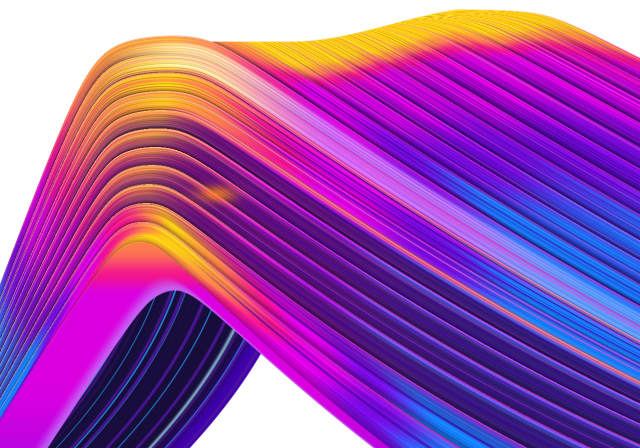
This background is drawn by a WebGL 1 fragment shader. Its source:

```glsl
precision highp float;
// Glossy folded ribbons in rainbow colours arch over a white ground.
// A family of ridge curves is indexed by t: -1 front lip, 0 front crest, 1 main
// arch, 2 far crest. Solving for t at each point gives the colour bands.
uniform vec2 u_resolution;

float hash(float n) { return fract(sin(n * 127.1 + 3.7) * 4375.85); }

// One-dimensional gradient noise, about -0.5 to 0.5
float noise(float x) {
  float i = floor(x), f = x - i;
  float a = (hash(i) * 2.0 - 1.0) * f;
  float b = (hash(i + 1.0) * 2.0 - 1.0) * (f - 1.0);
  return mix(a, b, f * f * (3.0 - 2.0 * f));
}

// Zero that bends smoothly into a unit slope
float bend(float u, float w) { return 0.5 * (u + sqrt(u * u + w * w)); }

float crestX(float t) { return 1.65 + 0.5 * clamp(t, 0.0, 1.0) + 3.7 * max(t - 1.0, 0.0); }

// Depth below the canvas top of ridge t at x
float ridge(float x, float t) {
  float f = clamp(t, 0.0, 1.0), back = max(t - 1.0, 0.0), lip = max(-t, 0.0);
  float left = 1.45 - 0.33 * f + 0.7 * lip - x;
  float right = x - crestX(t) - 0.15 - 0.2 * f - 0.35 * back;
  float run = max(right, 0.0);
  float top = 2.76 - 2.46 * f - 0.22 * back * back + 0.15 * lip;
  float rise = (1.55 + 1.15 * f) * bend(left, 0.25 + 0.1 * f);
  float fall = (0.74 + 0.31 * exp(-5.0 * f) - 0.22 * back) * bend(right, 0.2 + 0.15 * f);
  return top + rise + fall - (0.013 + 0.037 * exp(-2.0 * f)) * (1.0 - back) * run * run;
}

// Upper outline: main arch joined to the far crest
float outline(float x) {
  float arch = ridge(x, 1.0);
  float far = max(0.5 - 0.42 * smoothstep(3.5, 5.9, x), ridge(x, 2.0));
  return x < 2.5 ? arch : min(arch, far);
}

vec3 spectrum(float a) {
  vec3 c = mix(vec3(1.0, 0.8, 0.08), vec3(1.0, 0.54, 0.27), smoothstep(0.02, 0.16, a));
  c = mix(c, vec3(0.95, 0.08, 0.55), smoothstep(0.14, 0.32, a));
  c = mix(c, vec3(0.86, 0.0, 0.88), smoothstep(0.3, 0.42, a));
  c = mix(c, vec3(0.47, 0.04, 0.88), smoothstep(0.47, 0.64, a));
  return mix(c, vec3(0.08, 0.5, 1.0), smoothstep(0.66, 0.88, a));
}

vec3 ribbonColor(vec2 p, float t) {
  float d = p.x - crestX(t);
  float n = (t + 0.03 * noise(t * 9.0)) * 11.0;
  float v = 1.0 - fract(n);
  float ribbed = smoothstep(-0.04, 0.04, t);
  float inner = smoothstep(0.12, 0.2, t) * (1.0 - smoothstep(0.6, 0.65, t));
  float back = smoothstep(0.98, 1.12, t);
  float band = smoothstep(0.6, 0.65, t) * (1.0 - back);

  // Hue runs along each ribbon, with an offset per ribbon
  float h = d - 0.4 * smoothstep(0.0, 0.06, t) * (1.0 - smoothstep(0.1, 0.25, t));
  float e = p.y - outline(p.x) + 0.25 * max(p.x - 6.0, 0.0);
  float left = -0.115 * h * max(p.y - 0.6, 0.0) + 0.12 * smoothstep(0.0, -0.5, h) * (1.0 - smoothstep(0.1, 0.3, t));
  float a = h > 0.0 ? h / mix(3.8, 5.4, band) : left;
  a += 0.1 * smoothstep(0.12, 0.2, t);
  a = mix(a, 0.4 * smoothstep(0.15, 0.65, e) + 0.24 * max(e - 0.7, 0.0), back);
  a += (0.12 * (hash(floor(n)) - 0.5) + 0.16 * noise(t * 48.0)) * mix(1.0, 0.5, back);
  float face = 0.17 + 0.27 * smoothstep(2.9, 3.7, p.y) + 0.07 * max(p.y - 4.0, 0.0);
  vec3 c = spectrum(mix(face, a, ribbed));

  // Folded shadow under the arch, and shade between the far ribbons
  float shadow = inner * smoothstep(-0.2, 0.7, d);
  c = mix(c, vec3(0.36, 0.08, 0.48), (0.8 * inner + 0.4 * band * smoothstep(0.0, -1.0, d)) * v);
  vec3 dusk = mix(vec3(0.38, 0.06, 0.46), vec3(0.19, 0.09, 0.44), smoothstep(1.0, 4.5, d));
  c = mix(c, dusk, 0.93 * shadow * smoothstep(0.0, 0.35, v));
  c = mix(c, vec3(0.25, 0.02, 0.58), 0.75 * back * v * v * smoothstep(0.35, 1.0, e));
  float groove = smoothstep(0.0, 0.22, noise(t * 85.0)) * ribbed * smoothstep(0.4, 1.5, d);
  c = mix(c, vec3(0.25, 0.02, 0.62), groove * mix(0.65, 0.3, back));
  c *= 1.0 - 0.35 * ribbed * smoothstep(0.75, 1.0, v) * (1.0 - back * smoothstep(0.6, 0.2, e));

  // Pale sheen over the main arch
  float sheen = smoothstep(0.83, 0.85, t) * (1.0 - smoothstep(0.95, 0.985, t)) * smoothstep(-1.0, 0.2, d);
  vec3 pale = mix(vec3(1.0, 0.95, 0.75), vec3(0.82, 0.55, 1.0), smoothstep(0.4, 2.0, d));
  pale = mix(pale, vec3(0.45, 0.65, 1.0), smoothstep(3.2, 5.2, d));
  c = mix(c, pale, sheen * (0.75 + 0.6 * noise(t * 120.0)));

  // Bright rims and threads, the salmon border lines, the glow in the fold
  vec3 rimColor = mix(vec3(1.0, 0.7, 0.5), vec3(0.92, 0.15, 0.85), smoothstep(0.2, 1.8, d));
  c = mix(c, rimColor, exp(-v * 12.0) * ribbed * mix(1.0, 0.6, back));
  float thread = smoothstep(0.2, 0.34, noise(t * 67.0 + 5.0)) * (band + 0.4 * back + 0.3 * inner);
  c = mix(c, mix(vec3(1.0, 0.75, 0.6), vec3(0.95, 0.35, 0.85), smoothstep(0.0, 2.5, d)), 0.75 * thread);
  float border = exp(-pow((t - 0.64) / 0.012, 2.0)) + 0.8 * exp(-pow((t - 0.835) / 0.007, 2.0));
  c = mix(c, vec3(1.0, 0.48, 0.52), 0.9 * border * smoothstep(-0.3, 0.5, d));
  vec2 glow = (p - vec2(2.6, 2.33)) / vec2(0.24, 0.1);
  c = mix(c, vec3(1.0, 0.55, 0.1), 0.75 * exp(-dot(glow, glow)));

  // Lilac lip of the front ribbon and fine brushed grain
  c = mix(c, vec3(0.75, 0.5, 0.98), 0.75 * smoothstep(-0.75, -1.0, t));
  return c * (1.0 + 0.55 * noise(t * 150.0) * ribbed);
}

// Dark reverse side seen beneath the front fold
vec3 undersideColor(float q) {
  vec3 c = mix(vec3(0.09, 0.05, 0.23), vec3(0.25, 0.0, 0.68), smoothstep(2.65, 3.0, q));
  c = mix(c, vec3(0.3, 0.08, 0.6), smoothstep(0.0, 0.4, noise(q * 14.0)));
  c = mix(c, vec3(0.15, 0.6, 0.95), 0.8 * smoothstep(0.2, 0.4, noise(q * 23.0)));
  return mix(c, vec3(0.6, 0.75, 0.85), 0.8 * exp(-pow((q - 2.62) / 0.025, 2.0)));
}

vec3 scene(vec2 p) {
  float lo = -1.0, hi = 2.0;
  for (int i = 0; i < 15; i++) {
    float mid = 0.5 * (lo + hi);
    if (ridge(p.x, mid) > p.y) lo = mid; else hi = mid;
  }
  float dy = p.y - 4.3, q = p.x + 0.6 * dy + 0.15 * dy * dy;
  vec3 c = mix(undersideColor(q), vec3(1.0), smoothstep(3.09, 3.11, q));
  c = mix(ribbonColor(p, lo), c, smoothstep(-0.01, 0.01, p.y - ridge(p.x, -1.0)));
  return mix(vec3(1.0), c, smoothstep(-0.01, 0.01, p.y - outline(p.x)));
}

void main() {
  // Canvas is 7.68 by 5.38 units with y down; four samples per pixel
  vec3 sum = vec3(0.0);
  for (int i = 0; i < 4; i++) {
    vec2 offset = vec2(mod(float(i), 2.0), floor(float(i) / 2.0)) * 0.5 - 0.25;
    vec2 uv = (gl_FragCoord.xy + offset) / u_resolution;
    sum += scene(vec2(uv.x, 1.0 - uv.y) * vec2(7.68, 5.38));
  }
  gl_FragColor = vec4(clamp(sum * 0.25, 0.0, 1.0), 1.0);
}
```
